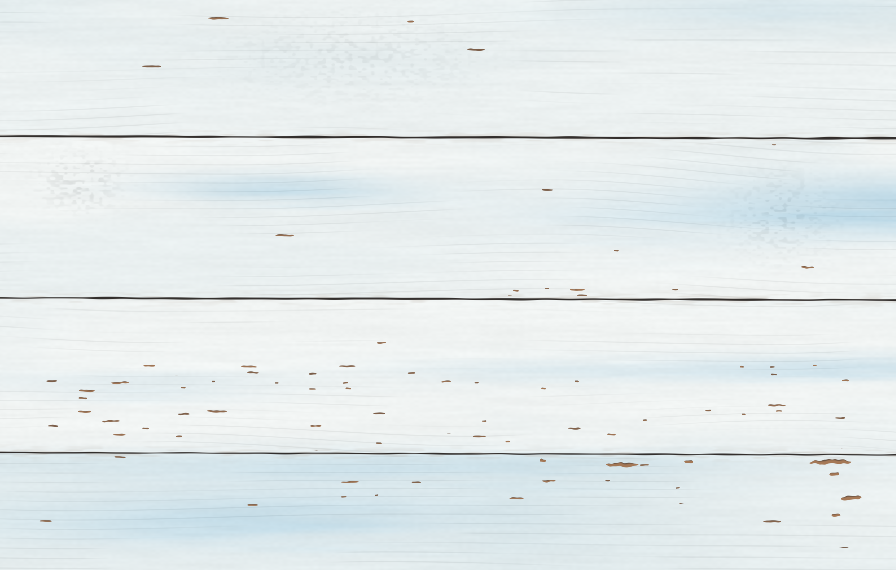
This texture is drawn by a WebGL 1 fragment shader. Its source:

```glsl
precision highp float;

uniform vec2 u_resolution;

const vec3 WHITE_PAINT = vec3(0.945, 0.957, 0.953);
const vec3 PALE_BLUE = vec3(0.855, 0.905, 0.918);
const vec3 SKY_BLUE = vec3(0.70, 0.83, 0.895);
const vec3 BARE_WOOD = vec3(0.62, 0.42, 0.27);
const vec3 DARK_WOOD = vec3(0.30, 0.22, 0.17);
const vec3 GAP_COLOR = vec3(0.14, 0.12, 0.11);
const vec3 SEAM_HEIGHTS = vec3(0.761, 0.4775, 0.206);

float hash(vec2 p) {
  vec3 q = fract(vec3(p.xyx) * 0.1031);
  q += dot(q, q.yzx + 33.33);
  return fract((q.x + q.y) * q.z);
}

float noise(vec2 p) {
  vec2 i = floor(p);
  vec2 f = fract(p);
  f = f * f * (3.0 - 2.0 * f);
  return mix(mix(hash(i), hash(i + vec2(1.0, 0.0)), f.x),
             mix(hash(i + vec2(0.0, 1.0)), hash(i + vec2(1.0, 1.0)), f.x), f.y);
}

float fbm(vec2 p) {
  float sum = 0.0;
  float amplitude = 0.5;
  for (int i = 0; i < 4; i++) {
    sum += amplitude * noise(p);
    p = p * 2.03 + 17.1;
    amplitude *= 0.5;
  }
  return sum;
}

float blob(vec2 p, vec2 center, vec2 radius) {
  vec2 d = (p - center) / radius;
  return exp(-dot(d, d));
}

float band(float y, float low, float high, float soft) {
  return smoothstep(low - soft, low + soft, y) * (1.0 - smoothstep(high - soft, high + soft, y));
}

// Brushed blue stains, streaked along the boards
float blueStain(vec2 uv, float streak) {
  vec2 q = uv + vec2(0.0, (streak - 0.5) * 0.04);
  float stain = 0.60 * blob(q, vec2(0.31, 0.665), vec2(0.14, 0.025));
  stain += 0.85 * blob(q, vec2(1.02, 0.64), vec2(0.20, 0.045));
  stain += 0.28 * blob(q, vec2(0.75, 0.61), vec2(0.22, 0.055));
  stain += 0.50 * blob(q, vec2(0.95, 0.355), vec2(0.22, 0.02));
  stain += 0.28 * blob(q, vec2(0.60, 0.345), vec2(0.18, 0.025));
  stain += 0.25 * blob(q, vec2(0.17, 0.325), vec2(0.16, 0.025));
  stain += 0.62 * blob(q, vec2(0.30, 0.09), vec2(0.26, 0.05));
  stain += 0.42 * blob(q, vec2(0.45, 0.18), vec2(0.42, 0.03));
  stain += 0.25 * blob(q, vec2(0.87, 0.98), vec2(0.18, 0.03));
  return stain * (0.6 + 0.8 * streak);
}

// One flake per chosen cell: x is coverage, y is height within the flake
vec2 paintChip(vec2 p, vec2 cellSize, float density, float px) {
  vec2 cell = floor(p / cellSize);
  vec2 local = (fract(p / cellSize) - 0.5) * cellSize;
  float size = hash(cell + 7.3);
  vec2 halfSize = cellSize * vec2(mix(0.06, 0.32, size * size), mix(0.09, 0.13, size));
  local -= (vec2(hash(cell + 3.1), hash(cell + 9.7)) - 0.5) * cellSize * vec2(0.3, 0.5);
  local.y += (noise(p * vec2(120.0, 40.0)) - 0.5) * halfSize.y * 1.1;
  float taper = 1.0 - pow(min(abs(local.x) / halfSize.x, 1.0), 6.0);
  taper *= 0.6 + 0.6 * noise(p * vec2(150.0, 20.0) + 5.0);
  float edge = abs(local.y) - halfSize.y * taper;
  float inside = step(abs(local.x), halfSize.x) * step(hash(cell + 21.9), density);
  return vec2(inside * (1.0 - smoothstep(-0.5 * px, 0.5 * px, edge)), local.y / halfSize.y);
}

vec3 addChip(vec3 color, vec2 chip, float tone) {
  vec3 wood = mix(BARE_WOOD, DARK_WOOD, max(tone, 0.8 * smoothstep(0.1, 0.9, chip.y)));
  return mix(color, wood, chip.x * 0.9);
}

// Dark gap with an uneven edge and rubbed paint beside it
vec3 addSeam(vec3 color, vec2 p, float y, float halfWidth, float px) {
  float d = abs(p.y - y + (noise(vec2(p.x * 24.0, y * 50.0)) - 0.5) * 0.0012);
  float width = halfWidth * mix(0.5, 1.25, noise(vec2(p.x * 22.0, y * 90.0)));
  float rubbed = smoothstep(0.5, 0.8, noise(vec2(p.x * 30.0, p.y * 300.0)));
  color = mix(color, vec3(0.72, 0.67, 0.62), 0.35 * rubbed * exp(-d * 150.0));
  float gap = clamp((width - d) / px + 0.5, 0.0, 1.0) * min(1.0, 2.0 * width / px);
  return mix(color, GAP_COLOR, gap * 0.92);
}

void main() {
  float px = 1.0 / u_resolution.y;
  vec2 uv = gl_FragCoord.xy / u_resolution;
  vec2 p = gl_FragCoord.xy * px;
  vec3 seams = SEAM_HEIGHTS - 0.004 * uv.x;
  float board = dot(step(vec3(uv.y), seams), vec3(1.0));
  vec2 boardPoint = p + vec2(board * 5.7, board * 2.3);

  // Paint layers
  float streak = fbm(boardPoint * vec2(2.2, 48.0));
  float cloud = fbm(boardPoint * vec2(1.6, 6.0));
  float pale = smoothstep(0.35, 0.7, cloud) * 0.35 + 0.45 * step(2.5, board) + 0.22 * step(board, 0.5);
  pale *= 1.0 - 0.5 * smoothstep(0.55, 0.95, uv.x) * step(2.5, board);
  vec3 color = mix(WHITE_PAINT, PALE_BLUE, clamp(pale, 0.0, 0.85));
  color = mix(color, SKY_BLUE, clamp(blueStain(uv, streak), 0.0, 0.9));

  // Wood grain and hairline cracks
  color += (noise(boardPoint * vec2(14.0, 210.0)) - 0.5) * 0.018 + (streak - 0.47) * 0.03;
  color += (noise(boardPoint * vec2(130.0, 240.0)) - 0.5) * 0.012;
  float grainPhase = boardPoint.y * 62.0 + 3.0 * noise(boardPoint * vec2(1.8, 5.0));
  float grainLine = 1.0 - smoothstep(0.02, 0.10, abs(fract(grainPhase) - 0.5));
  color -= 0.045 * grainLine * smoothstep(0.4, 0.75, noise(boardPoint * vec2(5.0, 30.0)));

  // Rough, crackled patches
  float rough = blob(uv, vec2(0.09, 0.68), vec2(0.04, 0.045)) + 0.7 * blob(uv, vec2(0.87, 0.62), vec2(0.05, 0.07));
  rough += 0.5 * blob(uv, vec2(0.40, 0.90), vec2(0.13, 0.07));
  color -= 0.08 * rough * smoothstep(0.5, 0.85, noise(p * vec2(130.0, 230.0)));

  // Flaked paint, densest on the third board and at the lower right
  float density = 0.008 + 0.27 * band(uv.y, 0.225, 0.36, 0.02) * (1.0 - 0.6 * uv.x);
  density += 0.35 * band(uv.y, 0.483, 0.495, 0.004) * band(uv.x, 0.48, 0.76, 0.03);
  density += 0.07 * band(uv.y, 0.10, 0.195, 0.02);
  float tone = 0.6 * hash(floor(p / vec2(0.058, 0.0135)));
  color = addChip(color, paintChip(p, vec2(0.058, 0.0135), density, px), tone);
  float heavy = 0.85 * smoothstep(0.89, 0.93, uv.x) * band(uv.y, 0.04, 0.195, 0.01);
  heavy += 0.5 * band(uv.x, 0.60, 0.78, 0.02) * band(uv.y, 0.175, 0.198, 0.004);
  color = addChip(color, paintChip(p + vec2(0.02, 0.004), vec2(0.13, 0.030), heavy, px), 0.0);

  // Gaps between the boards
  color = addSeam(color, p, seams.x, 0.0020, px);
  color = addSeam(color, p, seams.y, 0.0017, px);
  color = addSeam(color, p, seams.z, 0.0013, px);
  gl_FragColor = vec4(clamp(color, 0.0, 1.0), 1.0);
}
```
